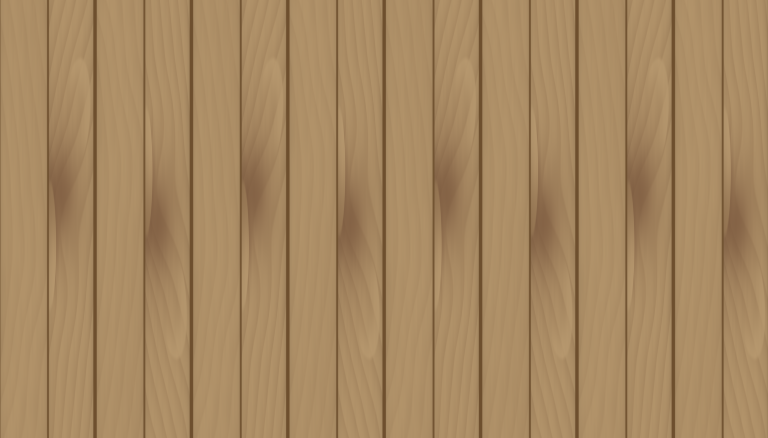
Reproduce this texture procedurally as a Shadertoy shader.

```glsl
// Vertical wooden planks in pairs, one plain and one knotted, every second pair flipped.
#define PAIR_WIDTH 0.1255
#define PAIR_SHIFT 0.014
#define SPLIT 0.512
#define FLIP_AXIS 0.524
#define WIDE_SEAM 0.0019
#define THIN_SEAM 0.0009
#define LIGHT vec3(0.725, 0.605, 0.440)
#define BASE vec3(0.685, 0.565, 0.405)
#define SHADE vec3(0.590, 0.465, 0.325)
#define KNOT vec3(0.470, 0.335, 0.235)
#define SEAM vec3(0.420, 0.300, 0.170)

float hash(vec2 p) {
    vec3 q = fract(vec3(p.xyx) * 0.1031);
    q += dot(q, q.yzx + 33.33);
    return fract((q.x + q.y) * q.z);
}

float noise(vec2 p) {
    vec2 i = floor(p), f = fract(p);
    f = f * f * (3.0 - 2.0 * f);
    vec2 e = vec2(0.0, 1.0);
    return mix(mix(hash(i), hash(i + e.yx), f.x),
               mix(hash(i + e.xy), hash(i + e.yy), f.x), f.y);
}

float bell(vec2 p, vec2 centre, vec2 size) {
    vec2 q = (p - centre) / size;
    return exp(-dot(q, q));
}

// Growth ring: slow ramp to dark, then a crisp step back to light
float ring(float f) {
    float s = fract(f);
    return s * s * smoothstep(1.0, 0.84, s);
}

// Faint, gently bowed grain
vec3 plainPlank(vec2 p) {
    float bow = 0.4 * sin(3.6 * p.y - 0.3) + 0.18 * noise(p * vec2(1.5, 5.0));
    float rings = ring(4.2 * (p.x - bow) + 2.0);
    float tone = noise(p * vec2(1.3, 3.0) + 7.0);
    vec3 col = mix(BASE, LIGHT, 0.35 * tone);
    return mix(col, SHADE, 0.25 * rings + 0.10 * p.x * p.x);
}

// Strong leaning grain around a dark knot, with two pale flares
vec3 knottedPlank(vec2 p) {
    float lean = 0.95 * p.y + 0.35 * p.y * p.y;
    float swirl = 0.35 * bell(p, vec2(0.2, 0.52), vec2(0.5, 0.2));
    float wobble = 0.16 * noise(p * vec2(2.0, 6.0) + 3.0);
    float rings = ring(5.0 * (p.x - lean + swirl + wobble) + 8.0);
    vec3 col = mix(BASE, LIGHT, 0.3 * noise(p * vec2(1.5, 4.0) + 19.0));
    col = mix(col, SHADE, 0.5 * rings);

    // Dark knot with a long soft halo
    float dark = 0.50 * bell(p, vec2(0.28, 0.56), vec2(0.30, 0.10))
               + 0.26 * bell(p, vec2(0.20, 0.58), vec2(0.55, 0.20));
    col = mix(col, KNOT, dark);

    // Broad flare: pale at its rounded upper right rim
    vec2 q = (p - vec2(0.62 + 0.5 * (p.y - 0.74), 0.74)) / vec2(0.27, 0.125);
    float r = length(q);
    float rim = smoothstep(0.2, 1.0, r) * smoothstep(1.08, 0.96, r);
    col = mix(col, LIGHT, 0.75 * rim * smoothstep(-0.5, 0.8, q.x + q.y));

    // Narrow flare beside the left edge, outlined by a shadow
    r = length((p - vec2(0.03, 0.44)) / vec2(0.14, 0.145));
    float fade = smoothstep(0.60, 0.36, p.y);
    col = mix(col, KNOT, 0.35 * smoothstep(1.7, 1.0, r) * smoothstep(0.28, 0.45, p.y));
    float inside = smoothstep(1.1, 0.93, r);
    return mix(col, mix(SHADE, LIGHT, fade), 0.85 * inside);
}

float seamLine(float d, float halfWidth, float pixel) {
    return smoothstep(halfWidth + pixel, halfWidth - 0.5 * pixel, d);
}

void mainImage(out vec4 fragColor, in vec2 fragCoord) {
    vec2 uv = fragCoord / iResolution.xy;
    float pixel = 1.0 / iResolution.x;

    // Pair layout and mirrored height
    float x = uv.x / PAIR_WIDTH + PAIR_SHIFT;
    float t = fract(x);
    float flipped = mod(floor(x), 2.0);
    float y = mix(uv.y, 2.0 * FLIP_AXIS - uv.y, flipped);

    vec3 col = t < SPLIT ? plainPlank(vec2(t / SPLIT, y))
                         : knottedPlank(vec2((t - SPLIT) / (1.0 - SPLIT), y));

    // Fine vertical fibres
    col *= 0.99 + 0.02 * noise(vec2(t * 60.0, y * 14.0));

    // Seams with a soft contact shadow
    float wide = min(t, 1.0 - t) * PAIR_WIDTH;
    float thin = abs(t - SPLIT) * PAIR_WIDTH;
    col *= 1.0 - 0.12 * exp(-wide / 0.004) - 0.08 * exp(-thin / 0.003);
    col = mix(col, SEAM, 0.95 * seamLine(wide, WIDE_SEAM, pixel));
    col = mix(col, SEAM, 0.85 * seamLine(thin, THIN_SEAM, pixel));
    fragColor = vec4(col, 1.0);
}
```
